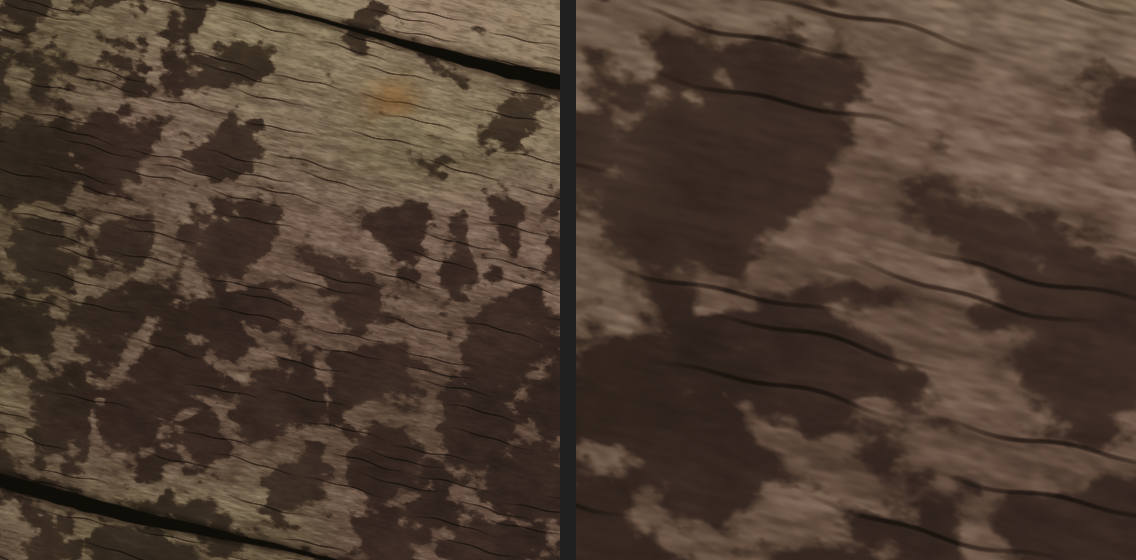
Left, the full canvas; right, a detail of the centre.
Give the GLSL for this texture, as a three.js fragment shader.

```glsl
// Weathered dark planks with worn pale ribbons, fine slanted grain, cracks and gaps.
varying vec2 vUv;

// Palette, darkest to lightest; the red value doubles as the tone position
const vec3 GAP_BLACK  = vec3(0.06, 0.05, 0.03);
const vec3 DARK_SOIL  = vec3(0.21, 0.16, 0.13);
const vec3 BROWN      = vec3(0.29, 0.23, 0.18);
const vec3 TAN        = vec3(0.37, 0.30, 0.24);
const vec3 PALE_TAN   = vec3(0.46, 0.39, 0.32);
const vec3 BARE_WOOD  = vec3(0.58, 0.50, 0.42);
const vec3 RUST       = vec3(0.48, 0.32, 0.16);

// Layout
const float GRAIN_ANGLE   = -0.24;
const float PLANK_WIDTH   = 0.931;
const float FIRST_GAP     = 0.137;
const float GAP_HALF      = 0.0085;
const float RIBBON_CELLS  = 6.5;
const float RIBBON_WIDTH  = 0.23;
const float FIBRE_DEPTH   = 0.34;
const float CRACK_SHARE   = 0.42;
const vec2  CRACK_GRID    = vec2(6.0, 42.0);

float hash(vec2 p) {
  return fract(sin(dot(p, vec2(127.1, 311.7))) * 43758.5);
}

vec2 hash2(vec2 p) {
  return vec2(hash(p), hash(p + 37.3));
}

float noise(vec2 p) {
  vec2 i = floor(p), f = fract(p);
  f = f * f * (3.0 - 2.0 * f);
  return mix(mix(hash(i), hash(i + vec2(1.0, 0.0)), f.x),
             mix(hash(i + vec2(0.0, 1.0)), hash(i + 1.0), f.x), f.y);
}

float layeredNoise(vec2 p) {
  float sum = 0.0, amp = 0.5;
  for (int k = 0; k < 4; k++) {
    sum += amp * noise(p);
    p = mat2(1.6, 1.2, -1.2, 1.6) * p + 7.7;
    amp *= 0.5;
  }
  return sum / 0.9375;
}

// Cellular noise: second minus first distance, zero on cell borders
float cellBorder(vec2 p) {
  vec2 cell = floor(p);
  float near = 9.0, next = 9.0;
  for (int y = -1; y <= 1; y++) {
    for (int x = -1; x <= 1; x++) {
      vec2 c = cell + vec2(float(x), float(y));
      float d = length(c + hash2(c) - p);
      next = min(next, max(near, d));
      near = min(near, d);
    }
  }
  return next - near;
}

// Short tapered cracks, one chance per cell of a stretched grid
float cracks(vec2 g) {
  g.y += 0.0025 * sin(g.x * 31.0) + 0.0015 * sin(g.x * 83.0);
  vec2 q = g * CRACK_GRID;
  q.x += 5.0 * hash(vec2(floor(q.y), 3.0));
  vec2 cell = floor(q), f = fract(q);
  float centre = mix(0.25, 0.75, hash(cell));
  float taper = sin(3.1416 * f.x) * step(hash(cell + 9.1), CRACK_SHARE);
  float d = abs(f.y - centre) / CRACK_GRID.y;
  return taper * (1.0 - smoothstep(0.0004, 0.0022, d));
}

float blob(vec2 p, vec2 centre, vec2 size) {
  vec2 d = (p - centre) / size;
  return exp(-dot(d, d));
}

vec3 toneColor(float t) {
  vec3 c = mix(GAP_BLACK, DARK_SOIL, clamp((t - 0.06) / 0.15, 0.0, 1.0));
  c = mix(c, BROWN, clamp((t - 0.21) / 0.08, 0.0, 1.0));
  c = mix(c, TAN, clamp((t - 0.29) / 0.08, 0.0, 1.0));
  c = mix(c, PALE_TAN, clamp((t - 0.37) / 0.09, 0.0, 1.0));
  return mix(c, BARE_WOOD, clamp((t - 0.46) / 0.12, 0.0, 1.15));
}

void main() {
  vec2 uv = vUv;
  float ca = cos(GRAIN_ANGLE), sa = sin(GRAIN_ANGLE);
  vec2 g = vec2(ca * uv.x + sa * uv.y, ca * uv.y - sa * uv.x);

  // Planks and their gaps
  float row = (g.y - FIRST_GAP) / PLANK_WIDTH;
  float gapId = floor(row + 0.5);
  float wobble = 0.004 * sin(g.x * 9.0 + gapId * 2.0) + 0.003 * (noise(g * 40.0) - 0.5);
  float gapDist = (row - gapId) * PLANK_WIDTH + wobble;
  float gapHalf = GAP_HALF + 0.005 * sin(6.7 * g.x + 0.9 - 4.5 * gapId);
  float inGap = 1.0 - smoothstep(gapHalf - 0.002, gapHalf + 0.002, abs(gapDist));
  float gapShade = 1.0 - smoothstep(gapHalf, gapHalf + 0.014, abs(gapDist));
  float outer = 1.0 - step(0.0, row) * step(row, 1.0);

  // Wear: strongest at upper right, weak in the upper left corner and lower right
  float wear = smoothstep(0.38, 0.98, uv.y + 0.32 * (uv.x - 0.5));
  wear -= 0.75 * blob(uv, vec2(0.03, 0.87), vec2(0.24, 0.22));
  wear += 0.5 * blob(uv, vec2(0.37, 0.1), vec2(0.13, 0.06)) + 0.3 * outer;
  wear -= 0.35 * blob(uv, vec2(0.85, 0.22), vec2(0.28, 0.2));

  // Ragged pale ribbons left around dark patches
  vec2 bend = vec2(noise(uv * 9.0), noise(uv * 9.0 + 20.0)) - 0.5;
  float border = cellBorder((uv + 0.07 * bend) * RIBBON_CELLS + 3.0);
  float broad = layeredNoise(uv * 7.0 + 11.0) - 0.5;
  float ragged = layeredNoise(vec2(g.x * 38.0, g.y * 60.0)) - 0.5;
  float field = RIBBON_WIDTH - border + 1.1 * broad + 0.85 * ragged + 0.36 * wear;
  float cover = smoothstep(-0.07, 0.13, field);

  // Tone from soil, bare wood, fibres and cracks
  float fibre = 0.6 * noise(g * vec2(50.0, 260.0)) + 0.4 * noise(g * vec2(130.0, 400.0)) - 0.5;
  float streak = layeredNoise(g * vec2(5.0, 55.0)) - 0.5;
  float soil = 0.215 + 0.10 * broad + 0.06 * ragged + 0.035 * wear;
  float pale = 0.375 + 0.13 * wear + 0.16 * streak + 0.12 * ragged;
  float tone = mix(soil, pale, cover);
  tone *= 1.0 + FIBRE_DEPTH * (0.55 + 0.75 * cover) * fibre;
  tone *= 1.0 - 0.5 * cracks(g);
  tone *= 1.0 - 0.35 * gapShade;
  tone = mix(tone, 0.055, inGap);

  // Colour, hue drift and faint rust stains
  vec3 color = toneColor(tone);
  float drift = smoothstep(0.3, 0.7, noise(uv * 4.0 + 5.0) * 0.6 + uv.x * 0.4);
  color *= mix(vec3(0.98, 1.02, 0.94), vec3(1.02, 0.98, 1.01), drift);
  float stain = blob(uv, vec2(0.70, 0.82), vec2(0.045, 0.04)) + 0.5 * blob(uv, vec2(0.9, 0.985), vec2(0.03));
  stain *= smoothstep(0.35, 0.65, noise(uv * 26.0));
  color = mix(color, RUST * (0.7 + 0.8 * tone), 0.6 * stain * (1.0 - inGap));

  gl_FragColor = vec4(color, 1.0);
}
```
